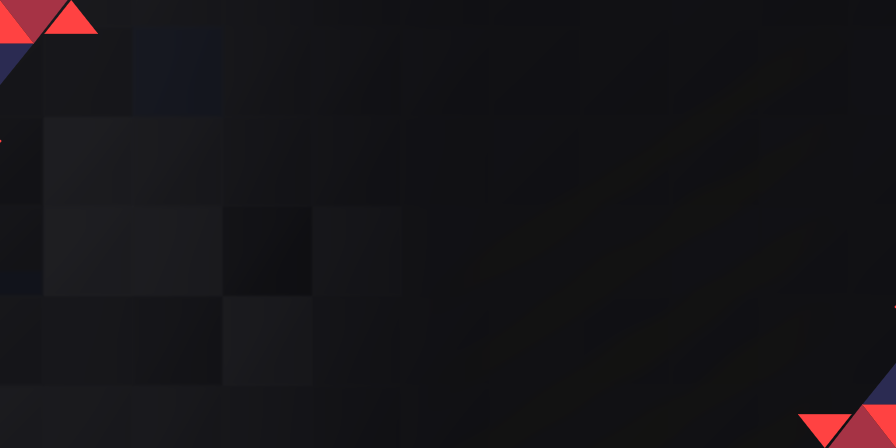
Write a WebGL 2 fragment shader that draws this background.

```glsl
#version 300 es
precision highp float;
// Dark, faintly tiled backdrop with red and navy triangles in two opposite corners.

uniform vec2 u_resolution;
out vec4 outColor;

const float TILE = 0.2;
const vec2 GRID_ORIGIN = vec2(0.097, 0.061);

float hash(vec2 p) {
    vec3 q = fract(vec3(p.xyx) * 0.1031);
    q += dot(q, q.yzx + 33.33);
    return fract((q.x + q.y) * q.z);
}

float noise(vec2 p) {
    vec2 i = floor(p), f = fract(p);
    f = f * f * (3.0 - 2.0 * f);
    return mix(mix(hash(i), hash(i + vec2(1, 0)), f.x),
               mix(hash(i + vec2(0, 1)), hash(i + vec2(1, 1)), f.x), f.y);
}

// Isosceles triangle hanging below its apex; a negative height flips it.
float triangle(vec2 p, vec2 apex, float halfWidth, float height) {
    p -= apex;
    p = vec2(abs(p.x), p.y * sign(height));
    float h = abs(height);
    return max(dot(p, normalize(vec2(h, -halfWidth))), p.y - h);
}

float box(vec2 p, vec2 halfSize) {
    vec2 d = abs(p) - halfSize;
    return max(d.x, d.y);
}

// Tiles with a distinct tone: column, row, brightness offset.
float accentTiles(vec2 p) {
    const vec3 tiles[14] = vec3[14](
        vec3(-1, 0, -0.015), vec3(0, 0, -0.008), vec3(-1, 1, -0.018), vec3(-1, 2, -0.018),
        vec3(0, 1, 0.010), vec3(1, 1, 0.007), vec3(0, 2, 0.012), vec3(1, 2, 0.010),
        vec3(2, 2, -0.014), vec3(-1, 3, -0.010), vec3(0, 3, -0.010), vec3(1, 3, -0.010),
        vec3(2, 3, 0.014), vec3(3, 2, 0.008));
    float tone = 0.0;
    for (int i = 0; i < 14; i++) {
        vec2 center = GRID_ORIGIN + (tiles[i].xy + 0.5) * TILE;
        float d = box(p - center, vec2(0.5 * TILE));
        tone += tiles[i].z * smoothstep(0.004, -0.004, d);
    }
    return tone;
}

vec3 backdrop(vec2 p) {
    vec3 color = mix(vec3(0.102, 0.102, 0.116), vec3(0.066, 0.066, 0.080),
                     smoothstep(0.1, 1.1, p.x));
    color += accentTiles(p);

    // Faint random tone and diagonal shade inside every tile
    vec2 grid = (p - GRID_ORIGIN) / TILE;
    vec2 cell = floor(grid), local = fract(grid);
    vec2 rim = min(local, 1.0 - local);
    float inside = smoothstep(0.0, 0.04, min(rim.x, rim.y));
    float diagonal = smoothstep(0.7, 1.4, local.x + local.y);
    float fade = mix(1.0, 0.4, smoothstep(0.5, 1.2, p.x));
    color += inside * fade * (0.008 * (hash(cell + 17.0) - 0.5) - 0.009 * diagonal * hash(cell + 41.0));

    // Cool tiles on the left
    float cool = smoothstep(0.01, -0.01, box(p - vec2(0.397, 0.16), vec2(0.1)));
    cool += smoothstep(0.008, -0.008, box(p - vec2(0.03, 0.632), vec2(0.063, 0.026)));
    color += cool * vec3(-0.008, 0.0, 0.018);

    // Warm, neutral streaks rising to the right
    float across = p.y + 0.66 * p.x;
    float stripe = abs(fract((across - 1.31) / 0.205 + 0.5) - 0.5);
    float streak = smoothstep(0.34, 0.12, stripe + 0.16 * (noise(p * 9.0) - 0.5));
    streak *= smoothstep(0.9, 1.15, p.x) * smoothstep(1.95, 1.7, p.x) * smoothstep(1.22, 1.3, across);
    return mix(color, vec3(0.071, 0.070, 0.067), 0.85 * streak);
}

void main() {
    float pixel = 1.0 / u_resolution.y;
    vec2 p = gl_FragCoord.xy * pixel;
    p.y = 1.0 - p.y;
    float aspect = u_resolution.x * pixel;
    vec3 color = backdrop(p);

    // Half turn makes the lower right corner repeat the upper left one
    vec2 q = p.x / aspect + p.y > 1.0 ? vec2(aspect, 1.0) - p : p;
    const vec3 RED = vec3(1.0, 0.26, 0.26);
    const vec3 CRIMSON = vec3(0.65, 0.20, 0.27);
    const vec3 NAVY = vec3(0.17, 0.17, 0.32);

    float navy = triangle(q, vec2(0.0, 0.190), 0.0755, -0.0935);
    float crimson = triangle(q, vec2(0.0755, 0.0970), 0.0755, -0.0970);
    float red = min(triangle(q, vec2(0.0), 0.0755, 0.0970),
                    triangle(q, vec2(0.159, 0.0), 0.060, 0.0755));
    red = min(red, length(q - vec2(0.0, 0.315)) - 0.003);

    color = mix(color, NAVY, clamp(0.5 - navy / pixel, 0.0, 1.0));
    color = mix(color, CRIMSON, clamp(0.5 - crimson / pixel, 0.0, 1.0));
    color = mix(color, RED, clamp(0.5 - red / pixel, 0.0, 1.0));
    outColor = vec4(color, 1.0);
}
```
